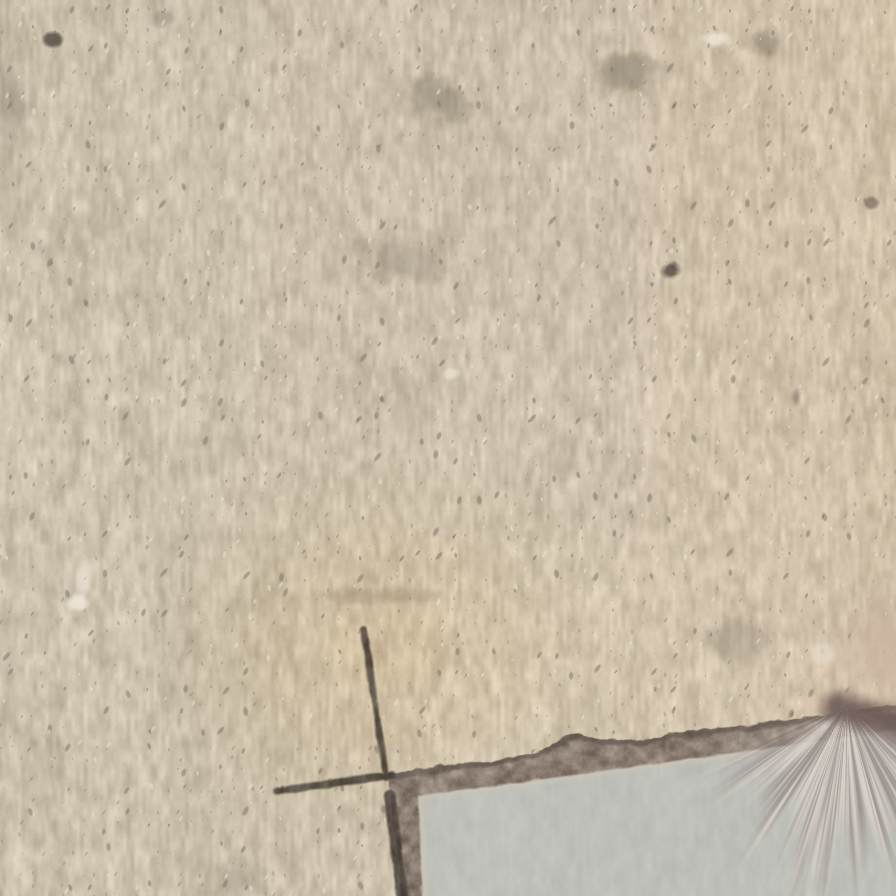
This texture is drawn by a WebGL 1 fragment shader. Its source:

```glsl
precision highp float;
uniform vec2 u_resolution;

#define CONCRETE vec3(0.805, 0.757, 0.675)
#define SLAB vec3(0.745, 0.748, 0.722)
#define MORTAR vec3(0.52, 0.465, 0.42)
#define CRACK vec3(0.29, 0.255, 0.225)
#define CHALK vec3(0.93, 0.90, 0.84)
#define GRAIN 0.19
#define JOINT_SLOPE 0.137
#define FAN_CENTER vec2(0.945, 0.213)

float hash(vec2 p) {
  vec3 q = fract(vec3(p.xyx) * 0.1031);
  q += dot(q, q.yzx + 33.33);
  return fract((q.x + q.y) * q.z);
}

float noise(vec2 p) {
  vec2 i = floor(p), f = fract(p);
  f = f * f * (3.0 - 2.0 * f);
  return mix(mix(hash(i), hash(i + vec2(1, 0)), f.x),
             mix(hash(i + vec2(0, 1)), hash(i + vec2(1, 1)), f.x), f.y);
}

float fbm(vec2 p) {
  float sum = 0.0, amp = 0.5;
  for (int i = 0; i < 4; i++) {
    sum += amp * noise(p);
    p = p * 2.03 + 17.3;
    amp *= 0.5;
  }
  return sum / 0.9375;
}

float segment(vec2 p, vec2 a, vec2 b) {
  vec2 d = b - a;
  return length(p - a - d * clamp(dot(p - a, d) / dot(d, d), 0.0, 1.0));
}

// Soft elliptical patch with a ragged rim
float patchAt(vec2 p, vec2 c, vec2 r) {
  float d = length((p - c) / r) + (fbm(p * 45.0) - 0.5) * 1.1;
  return 1.0 - smoothstep(0.35, 1.15, d);
}

// Small elongated pits, one candidate per grid cell
float pits(vec2 p, float cells, float density) {
  vec2 id = floor(p * cells), f = fract(p * cells);
  vec2 c = 0.3 + 0.4 * vec2(hash(id + 3.1), hash(id + 8.7));
  vec2 d = f - c;
  d.x += d.y * (hash(id + 5.3) - 0.7);
  float r = 0.08 + 0.16 * hash(id + 21.0);
  return step(hash(id + 40.0), density) * (1.0 - smoothstep(r * 0.4, r, length(d * vec2(1.3, 0.75))));
}

float stains(vec2 p) {
  float s = 0.75 * patchAt(p, vec2(0.487, 0.889), vec2(0.042, 0.030));
  s += 0.85 * patchAt(p, vec2(0.697, 0.918), vec2(0.042, 0.024));
  s += 0.50 * patchAt(p, vec2(0.450, 0.712), vec2(0.065, 0.032));
  s += 0.45 * patchAt(p, vec2(0.825, 0.285), vec2(0.040, 0.032));
  s += 0.75 * patchAt(p, vec2(0.853, 0.953), vec2(0.022, 0.016));
  s += 0.60 * patchAt(p, vec2(0.182, 0.979), vec2(0.014, 0.012));
  s += 0.40 * patchAt(p, vec2(0.008, 0.880), vec2(0.022, 0.035));
  s += 0.40 * patchAt(p, vec2(0.265, 0.020), vec2(0.035, 0.022));
  return s;
}

float darkSpots(vec2 p) {
  float s = patchAt(p, vec2(0.060, 0.956), vec2(0.010, 0.009));
  s += 1.2 * patchAt(p, vec2(0.749, 0.698), vec2(0.012, 0.011));
  s += 0.6 * patchAt(p, vec2(0.888, 0.556), vec2(0.007, 0.013));
  return s + 0.6 * patchAt(p, vec2(0.971, 0.773), vec2(0.008, 0.007));
}

float chalkMarks(vec2 p) {
  float s = patchAt(p, vec2(0.796, 0.956), vec2(0.022, 0.010));
  s += patchAt(p, vec2(0.086, 0.326), vec2(0.016, 0.011));
  s += 0.7 * patchAt(p, vec2(0.094, 0.353), vec2(0.009, 0.022));
  s += 0.7 * patchAt(p, vec2(0.918, 0.270), vec2(0.017, 0.015));
  return s + 0.7 * patchAt(p, vec2(0.506, 0.583), vec2(0.011, 0.008));
}

void main() {
  vec2 p = gl_FragCoord.xy / u_resolution;
  float soft = 1.2 / min(u_resolution.x, u_resolution.y);

  // Brushed concrete with broad warm and cool drifts
  float streak = noise(p * vec2(230.0, 52.0)) - 0.5;
  float grit = fbm(p * vec2(105.0, 65.0) + 9.0) - 0.5;
  float broad = fbm(p * 7.0 + 4.0) - 0.5;
  float groove = noise(vec2(p.x * 75.0 + p.y, p.y * 3.5)) - 0.5;
  vec3 col = CONCRETE + GRAIN * (0.42 * streak + 0.75 * grit + 0.25 * broad);
  col += groove * mix(0.07, 0.02, smoothstep(0.05, 0.4, p.x));
  col += vec3(-0.022, -0.012, -0.008) * (1.0 - smoothstep(0.0, 0.45, p.x));
  col += vec3(0.018, 0.002, -0.008) * smoothstep(0.5, 1.0, p.x);
  vec2 warm = (p - vec2(0.43, 0.28)) / vec2(0.17, 0.13);
  col += vec3(0.015, -0.005, -0.045) * exp(-dot(warm, warm));
  col = mix(col, vec3(0.58, 0.51, 0.41), 0.4 * patchAt(p, vec2(0.42, 0.335), vec2(0.10, 0.012)));

  // Weathering
  col = mix(col, vec3(0.54, 0.50, 0.44), 0.7 * min(stains(p), 1.0));
  col = mix(col, MORTAR, 0.55 * pits(p, 46.0, 0.20) + 0.35 * pits(p + 0.37, 85.0, 0.18));
  col = mix(col, CHALK, 0.5 * pits(p + 0.71, 62.0, 0.10));
  col = mix(col, CRACK, 0.75 * min(darkSpots(p), 1.0));
  col = mix(col, CHALK, 0.85 * min(chalkMarks(p), 1.0));

  // Mortar joint around the inset slab
  float rough = (fbm(p * 60.0) - 0.5) * 0.009;
  float bump = 0.017 * exp(-pow((p.x - 0.642) / 0.028, 2.0));
  float jointTop = 0.137 + JOINT_SLOPE * (p.x - 0.436) + bump + rough;
  float jointLeft = 0.434 + 0.12 * (0.125 - p.y) + rough * 0.5;
  float joint = smoothstep(-soft, soft, min(jointTop - p.y, p.x - jointLeft));
  vec3 mortar = MORTAR + 0.38 * (fbm(p * 95.0) - 0.5);
  mortar = mix(mortar, CRACK, 0.55 * (1.0 - smoothstep(0.001, 0.006, abs(jointTop - p.y - 0.003))));
  col = mix(col, mortar, joint * 0.92);

  float slabTop = 0.112 + JOINT_SLOPE * (p.x - 0.466) + rough * 0.4;
  float slabLeft = 0.466 + 0.04 * (0.112 - p.y) + rough * 0.3;
  float inside = min(slabTop - p.y, p.x - slabLeft);
  vec3 slab = SLAB + 0.055 * (grit + broad) + 0.02 * streak;
  slab = mix(slab, vec3(0.81, 0.78, 0.71), 0.6 * (1.0 - smoothstep(0.0, 0.012, inside)));
  col = mix(col, slab, smoothstep(-soft, soft * 2.0, inside));

  // Saw cuts crossing at the corner
  float wobble = rough * 0.35;
  float cut = segment(p, vec2(0.406, 0.297), vec2(0.431, 0.132)) - 0.0024;
  cut = min(cut, segment(p, vec2(0.309, 0.117), vec2(0.437, 0.135)) - 0.0030);
  cut = min(cut, segment(p, vec2(0.435, 0.112), vec2(0.450, -0.01)) - 0.0050);
  col = mix(col, CRACK + 0.3 * grit, 0.85 * (1.0 - smoothstep(-0.001, 0.002 + soft, cut + wobble)));

  // Smeared fan of rays at the right edge
  vec2 v = p - FAN_CENTER;
  float radius = length(v);
  float angle = atan(v.x, -v.y);
  float ray = 0.6 * noise(vec2(angle * 24.0 + 40.0, radius * 5.0)) + 0.4 * noise(vec2(angle * 65.0 + 90.0, radius * 9.0));
  float reach = 0.15 + 0.13 * noise(vec2(angle * 17.0 + 60.0, 2.0));
  float fan = (1.0 - smoothstep(reach * 0.5, reach, radius)) * (1.0 - smoothstep(0.8, 1.4, abs(angle)));
  vec3 rayColor = mix(vec3(0.60, 0.56, 0.54), vec3(0.86, 0.83, 0.80), smoothstep(0.2, 0.75, ray));
  col = mix(col, rayColor, 0.85 * fan);
  vec2 haze = (p - vec2(1.0, 0.27)) / vec2(0.065, 0.05);
  col = mix(col, vec3(0.79, 0.70, 0.62), 0.8 * exp(-dot(haze, haze)));
  float smear = segment(p, vec2(0.935, 0.211), vec2(1.01, 0.188));
  col = mix(col, vec3(0.42, 0.35, 0.33), 0.85 * (1.0 - smoothstep(0.004, 0.027, smear + rough)));

  gl_FragColor = vec4(clamp(col, 0.0, 1.0), 1.0);
}
```
